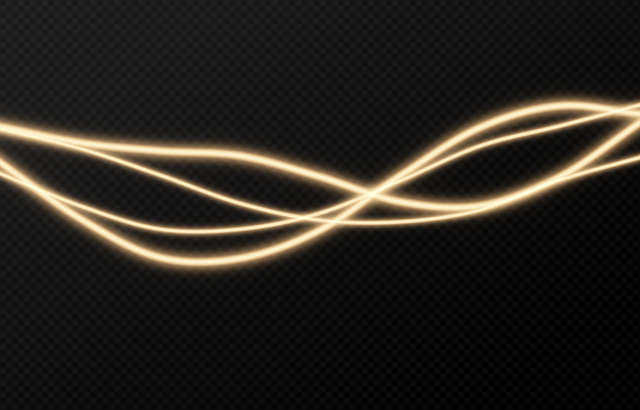
A WebGL 2 fragment shader for this background:

```glsl
#version 300 es
precision highp float;
// Four glowing golden strands weaving across a dark, faintly checkered backdrop.

#define CELLS 68.0          // checker cells per canvas height
#define CHECKER 0.016       // checker contrast
#define THICK 0.0108        // half width of the broad strands
#define THIN 0.0058         // half width of the fine strands
#define GLOW 0.62           // strength of the tight halo
#define HAZE 0.20           // strength of the wide halo

uniform vec2 u_resolution;
out vec4 outColor;

const int STRANDS = 4;
const int KNOTS = 9;
const vec3 CREAM = vec3(1.0, 0.95, 0.80);
const vec3 GOLD = vec3(0.93, 0.79, 0.57);
const vec3 AMBER = vec3(1.0, 0.75, 0.47);

// Strand heights at evenly spaced knots, one row per strand
const float HEIGHTS[36] = float[36](
  0.691, 0.652, 0.632, 0.620, 0.569, 0.508, 0.498, 0.569, 0.701,
  0.604, 0.467, 0.372, 0.370, 0.439, 0.571, 0.689, 0.742, 0.722,
  0.685, 0.638, 0.573, 0.504, 0.463, 0.459, 0.488, 0.561, 0.616,
  0.577, 0.498, 0.441, 0.441, 0.480, 0.559, 0.644, 0.693, 0.744);

// Knot height, extended in a straight line past both ends
float knot(int strand, int i) {
  int last = KNOTS - 1;
  int c = clamp(i, 0, last);
  int row = strand * KNOTS;
  float h = HEIGHTS[row + c];
  if (i < 0) return 2.0 * h - HEIGHTS[row + 1];
  if (i > last) return 2.0 * h - HEIGHTS[row + last - 1];
  return h;
}

// Catmull-Rom spline: height and its slope per knot interval
vec2 spline(int strand, float x) {
  float s = clamp(x, 0.0, 1.0) * float(KNOTS - 1);
  int i = min(int(s), KNOTS - 2);
  float t = s - float(i);
  float a = knot(strand, i - 1), b = knot(strand, i);
  float c = knot(strand, i + 1), d = knot(strand, i + 2);
  float k1 = 0.5 * (c - a);
  float k2 = a - 2.5 * b + 2.0 * c - 0.5 * d;
  float k3 = 0.5 * (d - a) + 1.5 * (b - c);
  return vec2(b + t * (k1 + t * (k2 + t * k3)),
              k1 + t * (2.0 * k2 + 3.0 * t * k3));
}

vec3 screenBlend(vec3 under, vec3 light) {
  return 1.0 - (1.0 - under) * (1.0 - clamp(light, 0.0, 1.0));
}

// Diagonal shade with soft-edged checks
vec3 backdrop(vec2 uv, vec2 p) {
  float diagonal = 0.5 * (uv.x + 1.0 - uv.y);
  float shade = mix(0.125, 0.018, smoothstep(-0.1, 0.95, diagonal));
  vec2 wave = sin(p * CELLS * 3.14159);
  float edge = 3.14159 * CELLS / u_resolution.y;
  float checks = clamp(wave.x * wave.y / edge, -1.0, 1.0);
  return vec3(max(shade + CHECKER * checks, 0.0));
}

void main() {
  vec2 uv = gl_FragCoord.xy / u_resolution;
  vec2 p = gl_FragCoord.xy / u_resolution.y;
  float aspect = u_resolution.x / u_resolution.y;
  float pixel = 1.0 / u_resolution.y;
  vec3 color = backdrop(uv, p);
  float body = 0.0;
  float core = 0.0;

  // Halos build up; bodies and cores are gathered for the top layers
  for (int i = 0; i < STRANDS; i++) {
    float width = i < 2 ? THICK : THIN;
    vec2 curve = spline(i, uv.x);
    float slope = curve.y * float(KNOTS - 1) / aspect;
    float dist = abs(p.y - curve.x) / sqrt(1.0 + slope * slope);
    float r = dist / width;
    float halo = GLOW * exp(-0.30 * r * r) + HAZE * exp(-0.55 * r);
    color = screenBlend(color, AMBER * halo);
    float soft = pixel / width;
    body = max(body, 1.0 - smoothstep(0.45 - soft * 0.5, 1.15 + soft * 0.5, r));
    core += 1.0 - smoothstep(0.05, 0.75 + soft * 0.5, r);
  }

  color = mix(color, max(color, GOLD), body);
  color = mix(color, max(color, CREAM), min(core, 1.0));
  color += 0.08 * clamp(core - 1.0, 0.0, 1.0);
  outColor = vec4(clamp(color, 0.0, 1.0), 1.0);
}
```
